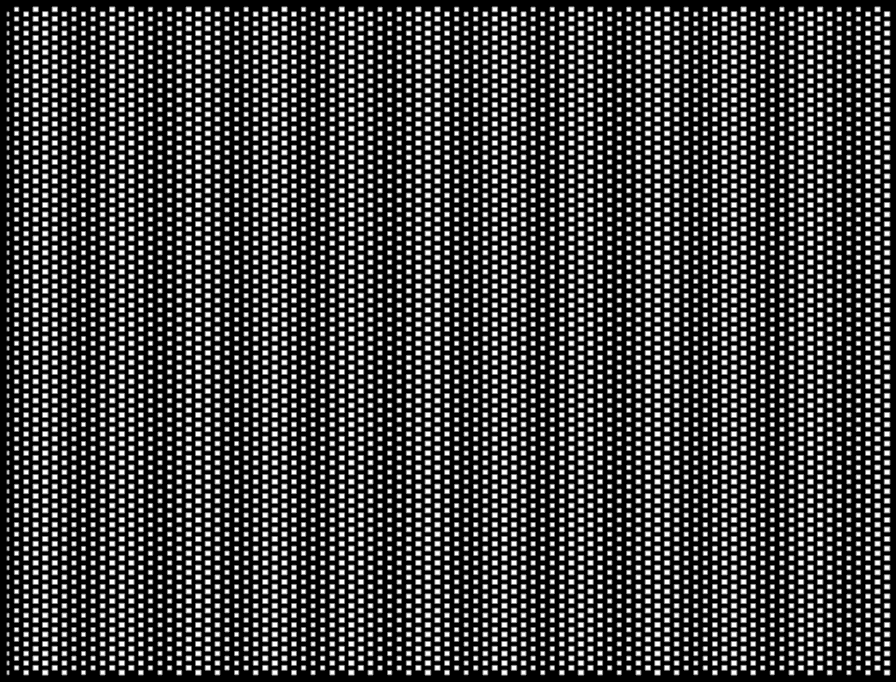
Give the GLSL for this pattern, as a WebGL 1 fragment shader.

```glsl
precision highp float;

uniform vec2 u_resolution;

const float TAU = 6.2831853;
const vec2 GRID = vec2(93.66, 71.46);   // cells across the full canvas
const vec2 MARGIN = vec2(0.73, 0.98);   // first cell centre, in cells
const float COLUMNS = 93.0;
const float ROWS = 70.0;
const float BAND_COLUMNS = 8.0;         // columns per light-dark band
const float CORNER = 0.09;              // corner radius, in cells
const float EDGE = 0.21;                // width of the soft edge, in cells

const vec3 GROUND = vec3(0.0);
const vec3 DOT = vec3(1.0);

// 1 at the middle of a light band, 0 in the dark seam between bands
float bandSwell(float column, float period) {
  return 0.5 - 0.5 * cos(TAU * column / period);
}

// Signed distance to a box with rounded corners
float roundedBox(vec2 offset, vec2 halfSize, float radius) {
  vec2 q = abs(offset) - halfSize + radius;
  return length(max(q, 0.0)) + min(max(q.x, q.y), 0.0) - radius;
}

// 1 for indices from 0 up to count - 1
float inRange(float index, float count) {
  return step(-0.5, index) * step(index, count - 0.5);
}

// Grid of small blocks with every other column lowered by half a row
float staggeredBlocks(vec2 cell, float edge) {
  float column = floor(cell.x + 0.5);
  float drop = 0.5 * (1.0 - mod(column, 2.0));
  float row = floor(cell.y - drop + 0.5);
  vec2 offset = cell - vec2(column, row + drop);

  float swell = bandSwell(column, BAND_COLUMNS);
  vec2 halfSize = 0.5 * mix(vec2(0.44, 0.45), vec2(0.59, 0.53), swell);
  float visible = inRange(column, COLUMNS) * inRange(row, ROWS);
  float block = roundedBox(offset, halfSize, CORNER);
  return visible * clamp(0.5 - block / edge, 0.0, 1.0);
}

void main() {
  vec2 uv = gl_FragCoord.xy / u_resolution;
  vec2 cell = vec2(uv.x, 1.0 - uv.y) * GRID - MARGIN;

  // The left frame trims the first column to a sliver
  float frame = clamp(cell.x / EDGE + 0.5, 0.0, 1.0);
  float coverage = frame * staggeredBlocks(cell, EDGE);
  gl_FragColor = vec4(mix(GROUND, DOT, coverage), 1.0);
}
```
